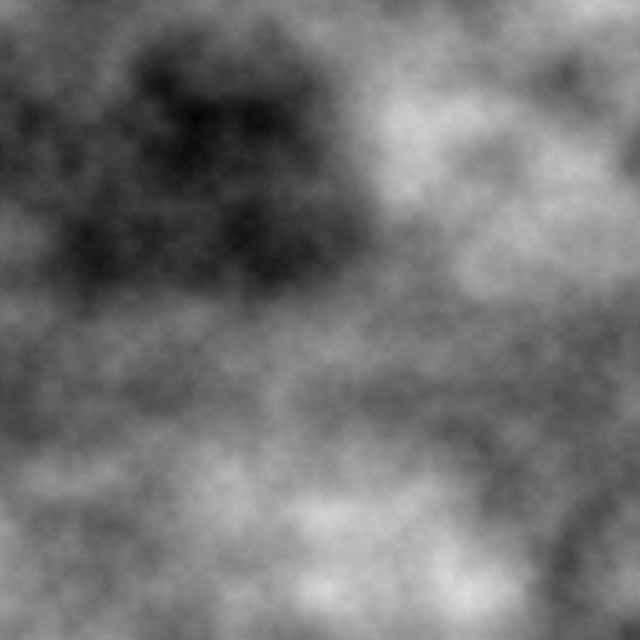
Give the GLSL for this texture, as a Shadertoy shader.

```glsl
// Soft grey clouds: fractal value noise laid over a few broad light and dark zones.
// Each octave doubles the frequency and halves the strength, so large billows
// carry a faint, fine grain.

#define OCTAVES 7
#define BASE_CELLS 4.0
#define CLOUD_CONTRAST 0.64
#define GAIN 0.5
#define MEAN_GREY 0.495
#define SEED vec2(17.3, 41.7)

float hash(vec2 cell) {
    return fract(sin(dot(cell, vec2(127.1, 311.7))) * 43758.5453);
}

// Smoothly interpolated lattice noise, from 0 to 1
float valueNoise(vec2 p) {
    vec2 cell = floor(p);
    vec2 f = fract(p);
    vec2 blend = f * f * (3.0 - 2.0 * f);
    float lower = mix(hash(cell), hash(cell + vec2(1.0, 0.0)), blend.x);
    float upper = mix(hash(cell + vec2(0.0, 1.0)), hash(cell + vec2(1.0, 1.0)), blend.x);
    return mix(lower, upper, blend.y);
}

// Octave sum centred on zero
float cloudNoise(vec2 p) {
    float sum = 0.0;
    float strength = CLOUD_CONTRAST;
    p = p * BASE_CELLS + SEED;
    for (int i = 0; i < OCTAVES; i++) {
        sum += strength * (valueNoise(p) - 0.5);
        p = p * 2.0 + SEED;
        strength *= GAIN;
    }
    return sum;
}

// Soft round zone that fades out from its centre
float zone(vec2 p, vec2 centre, float radius) {
    vec2 d = (p - centre) / radius;
    return exp(-dot(d, d));
}

// Broad distribution of light and shade
float broadTone(vec2 p) {
    float light = 0.24 * zone(p, vec2(0.90, 0.72), 0.27);
    float shade = 0.14 * zone(p, vec2(0.08, 0.76), 0.20)
                + 0.20 * zone(p, vec2(0.92, 0.25), 0.17)
                + 0.12 * zone(p, vec2(0.50, 0.67), 0.14);
    return light - shade;
}

void mainImage(out vec4 fragColor, in vec2 fragCoord) {
    vec2 uv = fragCoord / iResolution.xy;

    // A gentle warp keeps the broad zones from looking round
    vec2 warp = vec2(valueNoise(uv * 5.0 + 3.1), valueNoise(uv * 5.0 + 29.6)) - 0.5;
    float grey = MEAN_GREY + broadTone(uv + 0.16 * warp) + cloudNoise(uv);

    fragColor = vec4(vec3(clamp(grey, 0.0, 1.0)), 1.0);
}
```
